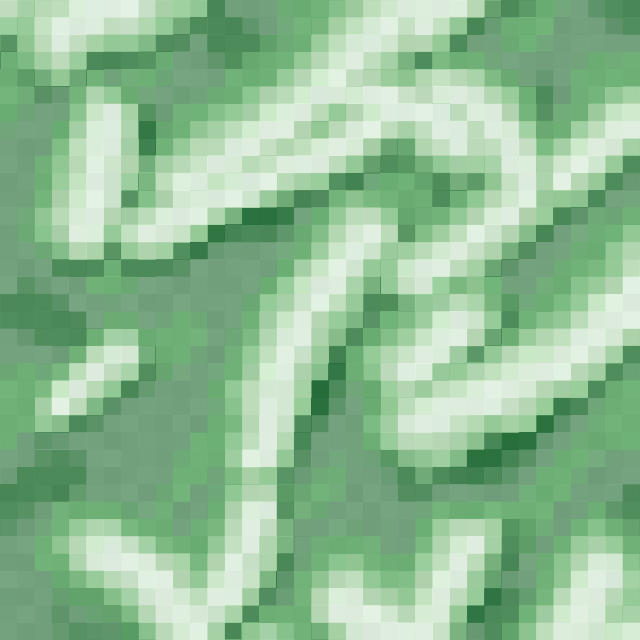
A WebGL 1 fragment shader for this texture:

```glsl
precision highp float;
uniform vec2 u_resolution;

const float BLOCKS = 37.0;       // mosaic blocks across the canvas
const float STRAND_CELLS = 4.0;  // scatter cells across the canvas

const vec3 CREST = vec3(0.87, 0.93, 0.87);
const vec3 CREST_LIT = vec3(0.80, 0.92, 0.79);
const vec3 PALE = vec3(0.71, 0.84, 0.70);
const vec3 MID = vec3(0.58, 0.79, 0.59);
const vec3 LEAF = vec3(0.43, 0.69, 0.46);
const vec3 VALLEY = vec3(0.45, 0.63, 0.49);
const vec3 SHADE = vec3(0.30, 0.54, 0.35);
const vec3 DEEP = vec3(0.16, 0.44, 0.24);

vec3 hash3(vec2 cell) {
  vec3 h = vec3(dot(cell, vec2(127.1, 311.7)),
                dot(cell, vec2(269.5, 183.3)),
                dot(cell, vec2(419.2, 371.9)));
  return fract(sin(h) * 43758.5453);
}

// Layered sines, roughly -1 to 1
float waves(vec2 p, float freq) {
  p *= freq;
  float w = sin(p.x + 1.7 * sin(0.8 * p.y + 0.6));
  w += sin(1.3 * p.y - 0.7 * p.x + 1.4 * sin(1.1 * p.x + 2.1));
  return 0.5 * w;
}

// Snaps to block centres, with a narrow ramp at the block borders
vec2 mosaic(vec2 p, float blocks, float pixel) {
  vec2 q = p * blocks - 0.5;
  float edge = clamp(pixel * blocks * 0.8, 0.001, 0.5);
  vec2 ramp = smoothstep(vec2(0.5 - edge), vec2(0.5 + edge), fract(q));
  return (floor(q) + ramp + 0.5) / blocks;
}

// Offset from p to the segment through the origin along dir
vec2 segmentOffset(vec2 p, vec2 dir, float halfLength) {
  return p - dir * clamp(dot(p, dir), -halfLength, halfLength);
}

// Cellular noise of strands: scaled offset to the nearest one
vec2 nearestStrand(vec2 p, float cells) {
  vec2 home = floor(p * cells);
  vec2 nearest = vec2(1.0);
  for (int y = -2; y <= 2; y++) {
    for (int x = -2; x <= 2; x++) {
      vec2 cell = home + vec2(float(x), float(y));
      vec3 place = hash3(cell + 5.0);
      vec3 form = hash3(cell + 71.0);
      vec2 centre = (cell + place.xy) / cells;
      float crossing = step(0.82, place.z);
      float angle = 0.8 + 0.8 * (form.x - 0.5) + 1.35 * crossing;
      float halfLength = mix(0.06, 0.26, form.y) * (1.0 - 0.55 * crossing);
      vec2 dir = vec2(cos(angle), sin(angle));
      vec2 offset = segmentOffset(p - centre, dir, halfLength);
      offset *= mix(0.8, 1.3, form.z);
      if (dot(offset, offset) < dot(nearest, nearest)) nearest = offset;
    }
  }
  return nearest;
}

vec3 strandColour(float d, float lit, float patches) {
  float shadow = smoothstep(0.15, -0.6, lit);
  // Ground between the strands
  vec3 ground = mix(VALLEY, LEAF, smoothstep(0.25, 0.7, patches));
  ground = mix(ground, SHADE, smoothstep(-0.4, -0.8, patches));
  // Rim: fresh green on the lit side, dark on the other
  vec3 dark = mix(SHADE, DEEP, smoothstep(0.35, 0.95, -patches));
  vec3 rim = mix(LEAF, dark, shadow);
  // Crest: greener towards the light
  vec3 top = mix(CREST, CREST_LIT, smoothstep(0.05, 0.35, lit));

  vec3 colour = mix(top, PALE, smoothstep(0.014, 0.036, d));
  colour = mix(colour, MID, smoothstep(0.034, 0.052, d));
  colour = mix(colour, rim, smoothstep(0.052, 0.068, d));
  return mix(colour, ground, smoothstep(0.078, 0.098, d));
}

void main() {
  float size = min(u_resolution.x, u_resolution.y);
  vec2 p = mosaic(gl_FragCoord.xy / size, BLOCKS, 1.0 / size);

  // Bend the strands and roughen their outlines
  vec2 bend = vec2(waves(p, 8.0), waves(p.yx + 3.7, 9.0));
  vec2 offset = nearestStrand(p + 0.03 * bend, STRAND_CELLS);
  float d = max(length(offset) + 0.009 * waves(p + 1.3, 47.0), 0.0);
  float lit = clamp(dot(offset, vec2(-0.6, 0.8)) / 0.07, -1.0, 1.0);

  vec3 colour = strandColour(d, lit, waves(p + 6.1, 19.0));
  colour += 0.02 * waves(p + 2.9, 83.0);
  gl_FragColor = vec4(colour, 1.0);
}
```
